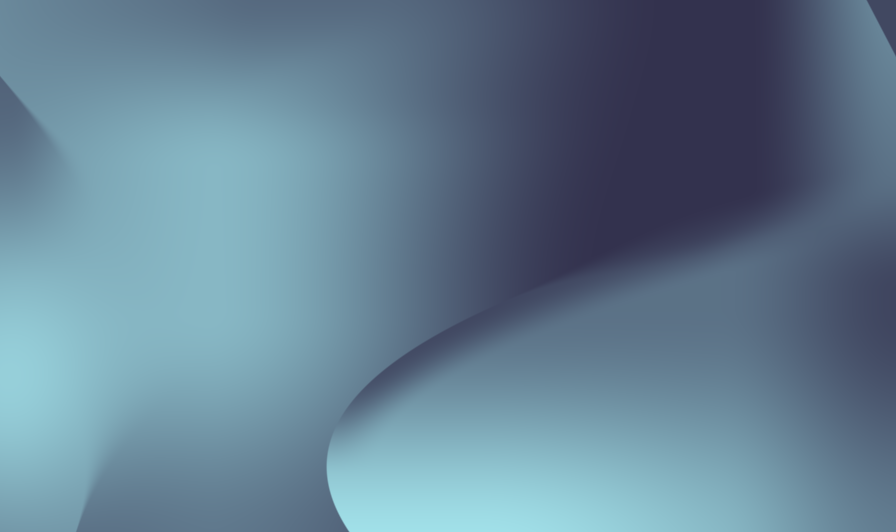
This background is drawn by a WebGL 2 fragment shader. Its source:

```glsl
#version 300 es
precision highp float;
// Soft folded gradient: teal light over indigo, with a curved wave at lower right.

uniform vec2 u_resolution;
out vec4 outColor;

// Tones run linearly from SHADE (0) to LIGHT (1); lengths are in canvas heights.
const vec3 SHADE = vec3(0.200, 0.195, 0.305);
const vec3 LIGHT = vec3(0.650, 0.910, 0.940);
const float PEAK_TONE = 0.73;
const float CORNER_TONE = 0.12;
const vec2 SIDE_GLOW_POS = vec2(0.0, 0.25);
const vec2 SIDE_GLOW_SIZE = vec2(0.20, 0.28);
const float SIDE_GLOW = 0.36;
const vec2 WAVE_TIP = vec2(0.614, 0.123);
const float WAVE_TONE = 0.35;
const float WAVE_GLOW = 0.62;

// Smooth ramp from a to b that also allows a > b.
float ease(float a, float b, float x) {
    float t = clamp((x - a) / (b - a), 0.0, 1.0);
    return t * t * (3.0 - 2.0 * t);
}

// Edge coverage with a chosen softness, never sharper than one pixel.
float cover(float d, float softness) {
    float w = max(softness, 1.0 / u_resolution.y);
    return ease(-w, w, d);
}

// Broad light on the left, with its folds and side glow.
float leftTone(vec2 p) {
    float tone = PEAK_TONE - 0.20 * ease(0.42, -0.05, p.x);
    tone -= 0.43 * ease(0.68, 1.02, p.y) * ease(-0.15, 0.50, p.x);

    // Lower fold: crisp at the bottom, dissolving upward
    float lowerEdge = p.x - 0.143 - 0.33 * p.y;
    float lowerFold = cover(lowerEdge, 0.002 + 1.6 * p.y * p.y);
    tone -= 0.35 * ease(0.42, -0.03, p.y) * mix(0.4, 1.0, lowerFold);

    // Upper fold: crisp at the left, dissolving rightward
    float upperEdge = (0.857 - 1.19 * p.x - p.y) / 1.55;
    float upperFold = cover(upperEdge, 0.002 + 1.2 * p.x * p.x);
    tone -= 0.24 * upperFold * ease(0.45, 0.80, p.y) * ease(0.20, 0.02, p.x);

    vec2 q = (p - SIDE_GLOW_POS) / SIDE_GLOW_SIZE;
    tone += SIDE_GLOW * exp(-dot(q, q));

    // Fade into the dark center
    float lightEnd = 0.39 + 0.30 * ease(0.78, 1.0, p.y);
    float darkStart = mix(1.14, 1.27, ease(0.45, 1.0, p.y));
    return tone * ease(darkStart, lightEnd, p.x);
}

// Glow at the upper right, cut by a slanted dark corner.
float rightTone(vec2 p, float tone) {
    tone += (0.05 + 0.45 * p.y) * ease(1.404, 1.69, p.x);
    float corner = (p.x - 1.629 - 0.52 * (1.0 - p.y)) / 1.13;
    return mix(tone, CORNER_TONE, cover(corner, 0.002));
}

// Signed distance estimate to the wave, positive inside.
float waveDistance(vec2 p) {
    float h = p.y - WAVE_TIP.y;
    float edge = WAVE_TIP.x + 3.0 * h * h + 1.5 * h * h * h;
    float slope = 6.0 * h + 4.5 * h * h;
    return (p.x - edge) / sqrt(1.0 + slope * slope);
}

// Wave shading: bright base, dark right side and shaded upper rim.
float waveTone(vec2 p, float d) {
    float sideShade = ease(1.35, 1.70, p.x) * ease(0.70, 0.45, p.y);
    float tone = WAVE_TONE * (1.0 - 0.70 * sideShade);
    float glowSpread = mix(1.0, 0.5, ease(0.90, 1.60, p.x));
    tone += WAVE_GLOW * ease(0.42, -0.04, p.y) * glowSpread;
    float rim = ease(0.10, 0.0, d) * ease(0.10, 0.30, p.y);
    return tone * (1.0 - 0.65 * rim * ease(1.65, 1.30, p.x));
}

void main() {
    vec2 p = gl_FragCoord.xy / u_resolution.y;
    float tone = rightTone(p, leftTone(p));

    // The wave edge softens toward the right
    float d = waveDistance(p);
    float softness = mix(0.002, 0.05, ease(0.95, 1.35, p.x));
    tone = mix(tone, waveTone(p, d), cover(d, softness));

    outColor = vec4(mix(SHADE, LIGHT, clamp(tone, 0.0, 1.0)), 1.0);
}
```
